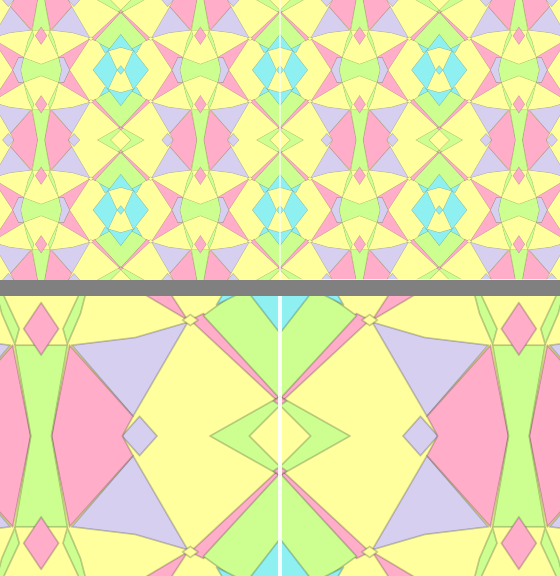
Top: the whole. Bottom: its middle third, enlarged.
Write a Shadertoy shader that draws this pattern.

```glsl
const float CANVAS_HEIGHT = 384.0;         // design units per canvas height
const vec2 HALF_TILE = vec2(109.2, 96.0);  // mirrored half repeat

const vec3 YELLOW = vec3(1.0, 1.0, 0.62);
const vec3 GREEN = vec3(0.80, 1.0, 0.56);
const vec3 PINK = vec3(1.0, 0.68, 0.79);
const vec3 LAVENDER = vec3(0.84, 0.81, 0.94);
const vec3 CYAN = vec3(0.56, 0.94, 0.95);

// Distance to one edge; flips the sign for each crossing
void addEdge(vec2 p, vec2 a, vec2 b, inout float dist2, inout float side) {
    vec2 e = b - a, w = p - a;
    vec2 toEdge = w - e * clamp(dot(w, e) / dot(e, e), 0.0, 1.0);
    dist2 = min(dist2, dot(toEdge, toEdge));
    bvec3 c = bvec3(p.y >= a.y, p.y < b.y, e.x * w.y > e.y * w.x);
    if (all(c) || !any(c)) side = -side;
}

float quad(vec2 p, vec2 a, vec2 b, vec2 c, vec2 d) {
    float dist2 = 1e9, side = 1.0;
    addEdge(p, a, b, dist2, side);
    addEdge(p, b, c, dist2, side);
    addEdge(p, c, d, dist2, side);
    addEdge(p, d, a, dist2, side);
    return side * sqrt(dist2);
}

float diamond(vec2 p, vec2 center, vec2 r) {
    vec2 x = vec2(r.x, 0.0), y = vec2(0.0, r.y);
    return quad(p, center - x, center + y, center + x, center - y);
}

// Flat fill with a faint darker rim
void paint(inout vec3 color, vec3 fill, float dist, float aa) {
    color = mix(color, fill, smoothstep(aa, -aa, dist));
    float rim = 1.0 - smoothstep(0.4 - aa, 0.4 + aa, abs(dist));
    color *= 1.0 - 0.2 * rim;
}

// Fans and columns; q.x runs from the fan axis
void drawFan(inout vec3 color, vec2 q, float aa) {
    paint(color, LAVENDER, quad(q, vec2(14, 54.5), vec2(43, 51), vec2(67, 44), vec2(42, 87)), aa);
    paint(color, LAVENDER, diamond(q, vec2(45, 96), vec2(8, 9)), aa);
    paint(color, PINK, quad(q, vec2(4, 100), vec2(13, 54.5), vec2(42, 87), vec2(35, 100)), aa);
    paint(color, GREEN, quad(q, vec2(-12, 54.5), vec2(12, 54.5), vec2(4, 100), vec2(-4, 100)), aa);
    paint(color, GREEN, quad(q, vec2(12, 54), vec2(18, 40), vec2(24, 17), vec2(10, 47)), aa);
    paint(color, PINK, diamond(q, vec2(0, 47), vec2(8, 12)), aa);
    paint(color, PINK, quad(q, vec2(67, 43), vec2(39, 0), vec2(31, 17), vec2(24, 17.5)), aa);
    paint(color, LAVENDER, quad(q, vec2(39, 0), vec2(31, 17), vec2(24, 17), vec2(27, -4)), aa);
    paint(color, GREEN, quad(q, vec2(-8, 5), vec2(24, 17), vec2(28, 0), vec2(-8, -8)), aa);
}

// Central jewel and the small lozenge between jewels
void drawJewel(inout vec3 color, vec2 p, float aa) {
    paint(color, PINK, quad(p, vec2(-1, 82), vec2(41, 43), vec2(35, 40), vec2(-1, 79)), aa);
    paint(color, GREEN, quad(p, vec2(0, 79), vec2(35, 41), vec2(17, 28), vec2(-17, 28)), aa);
    paint(color, CYAN, quad(p, vec2(15, 29), vec2(29, 36), vec2(22, 24), vec2(18, 25)), aa);
    paint(color, CYAN, diamond(p, vec2(0), vec2(38, 49)), aa);
    paint(color, YELLOW, quad(p, vec2(0, 31), vec2(17, 26), vec2(5, 0), vec2(-17, 26)), aa);
    paint(color, GREEN, diamond(p, vec2(0, 96), vec2(32, 18)), aa);
    paint(color, YELLOW, diamond(p, vec2(0, 96), vec2(14, 14)), aa);
    paint(color, PINK, diamond(p, vec2(0, 80), vec2(3, 2)), aa);
    paint(color, YELLOW, diamond(p, vec2(41, 43), vec2(3.5, 2.5)), aa);
}

void mainImage(out vec4 fragColor, in vec2 fragCoord) {
    float aa = 0.6 * CANVAS_HEIGHT / iResolution.y;
    vec2 canvas = (fragCoord - vec2(0.5 * iResolution.x, 0.0)) * CANVAS_HEIGHT / iResolution.y;

    // Mirrored repeats
    vec2 p = abs(mod(canvas + vec2(HALF_TILE.x, 0.0), 2.0 * HALF_TILE) - HALF_TILE);
    vec3 color = YELLOW;
    drawFan(color, vec2(HALF_TILE.x - p.x, p.y), aa);
    drawJewel(color, p, aa);

    // Pale panel seams
    float seam = 1.0 - smoothstep(0.9 - aa, 0.9 + aa, abs(canvas.x));
    float baseLine = step(0.0, canvas.x) * (1.0 - smoothstep(1.0 - aa, 1.0 + aa, canvas.y));
    color = mix(color, vec3(1.0), 0.9 * max(seam, baseLine));
    fragColor = vec4(color, 1.0);
}
```
